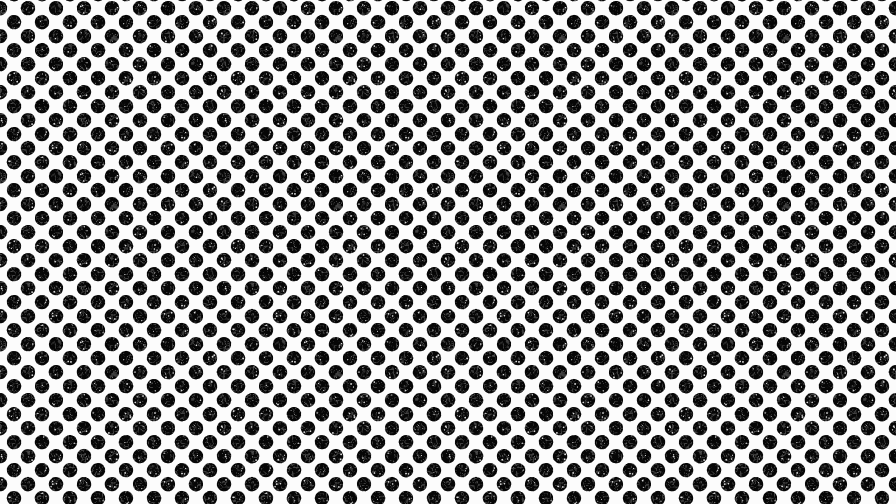
A Shadertoy shader for this pattern:

```glsl
// Staggered black polka dots on white, worn by fine scratches, specks and grain.
const vec2  REPEATS     = vec2(32.0, 18.0);   // cells across and down, two dots per cell
const ivec2 WEAR_PERIOD = ivec2(8, 6);        // cells before the wear repeats, divides REPEATS
const vec2  PHASE       = vec2(0.0, 0.708);   // position of the first dot, in cells
const float RADIUS      = 0.256;              // dot radius, in cells
const float ROUGHNESS   = 0.05;               // rim wobble, in dot radii
const int   SCRATCHES   = 3;
const int   SPECKS      = 6;
const float SCRATCH_HALF_WIDTH = 0.035;       // in dot radii
const float GRAIN_SCALE = 5.0;
const float GRAIN_AMOUNT = 0.28;
const vec3  PAPER = vec3(0.99);
const vec3  INK   = vec3(0.025);
const vec3  WORN  = vec3(0.85);

uint scramble(uint n) {
    n = n * 747796405u + 2891336453u;
    n = ((n >> ((n >> 28u) + 4u)) ^ n) * 277803737u;
    return (n >> 22u) ^ n;
}

float random(uint seed, int index) {
    return float(scramble(seed + uint(index) * 7919u) >> 8u) / 16777216.0;
}

float valueNoise(vec2 p, uint seed) {
    ivec2 i = ivec2(floor(p)) + 32;
    vec2 f = fract(p);
    f = f * f * (3.0 - 2.0 * f);
    int n = i.x + i.y * 64;
    return mix(mix(random(seed, n), random(seed, n + 1), f.x),
               mix(random(seed, n + 64), random(seed, n + 65), f.x), f.y);
}

float coverage(float dist, float pixel) {
    return clamp(0.5 - dist / pixel, 0.0, 1.0);
}

float segmentDistance(vec2 p, vec2 a, vec2 b) {
    vec2 ab = b - a;
    return length(p - a - ab * clamp(dot(p - a, ab) / dot(ab, ab), 0.0, 1.0));
}

vec2 polar(float angle) {
    return vec2(cos(angle), sin(angle));
}

// Random point inside a dot, kept off the rim
vec2 pointInDot(uint seed, int index) {
    return 0.8 * sqrt(random(seed, index)) * polar(6.2832 * random(seed, index + 1));
}

// Amount of ink lost at p, measured in dot radii
float wear(vec2 p, uint seed, float pixel) {
    float strength = mix(0.35, 1.0, random(seed, 1));
    float grain = smoothstep(0.55, 0.95, valueNoise(p * GRAIN_SCALE, seed));
    float lost = grain * GRAIN_AMOUNT;

    // Thin scratches, dimmed when narrower than a pixel
    float thin = min(1.0, 2.0 * SCRATCH_HALF_WIDTH / pixel);
    for (int i = 0; i < SCRATCHES; i++) {
        int k = 5000 + i * 8;
        vec2 start = pointInDot(seed, k);
        float reach = mix(0.25, 0.9, random(seed, k + 3));
        vec2 end = start + reach * polar(6.2832 * random(seed, k + 2));
        float broken = smoothstep(0.2, 0.6, valueNoise(p * 7.0 + 3.0, seed + uint(k)));
        float line = coverage(segmentDistance(p, start, end) - SCRATCH_HALF_WIDTH, pixel);
        lost = max(lost, line * thin * broken * strength);
    }

    // Round specks, a few of them large
    for (int i = 0; i < SPECKS; i++) {
        int k = 6000 + i * 8;
        float size = mix(0.03, 0.13, pow(random(seed, k + 2), 3.0));
        float speck = coverage(length(p - pointInDot(seed, k)) - size, pixel);
        lost = max(lost, speck * min(1.0, 2.0 * size / pixel));
    }
    return lost;
}

void mainImage(out vec4 fragColor, in vec2 fragCoord) {
    vec2 cell = fragCoord / iResolution.xy * REPEATS - PHASE;
    float pixel = REPEATS.y / iResolution.y / RADIUS;

    // Nearest dot of the staggered lattice
    vec2 diagonal = floor(vec2(cell.x + cell.y, cell.y - cell.x) + 0.5);
    vec2 center = 0.5 * vec2(diagonal.x - diagonal.y, diagonal.x + diagonal.y);
    vec2 p = (cell - center) / RADIUS;

    // Wrapped index, so the wear continues across the edges
    ivec2 wrap = 2 * WEAR_PERIOD;
    ivec2 id = (ivec2(floor(2.0 * center + 0.5)) + wrap) % wrap;
    uint seed = scramble(uint(id.x + id.y * wrap.x) + 17u);

    // Dot with a slightly rough rim
    float rim = 1.0 + ROUGHNESS * (valueNoise(p * 4.0, seed + 99u) - 0.5);
    float dot_mask = coverage(length(p) - rim, pixel);

    vec3 ink = mix(INK, WORN, wear(p, seed, pixel));
    fragColor = vec4(mix(PAPER, ink, dot_mask), 1.0);
}
```
